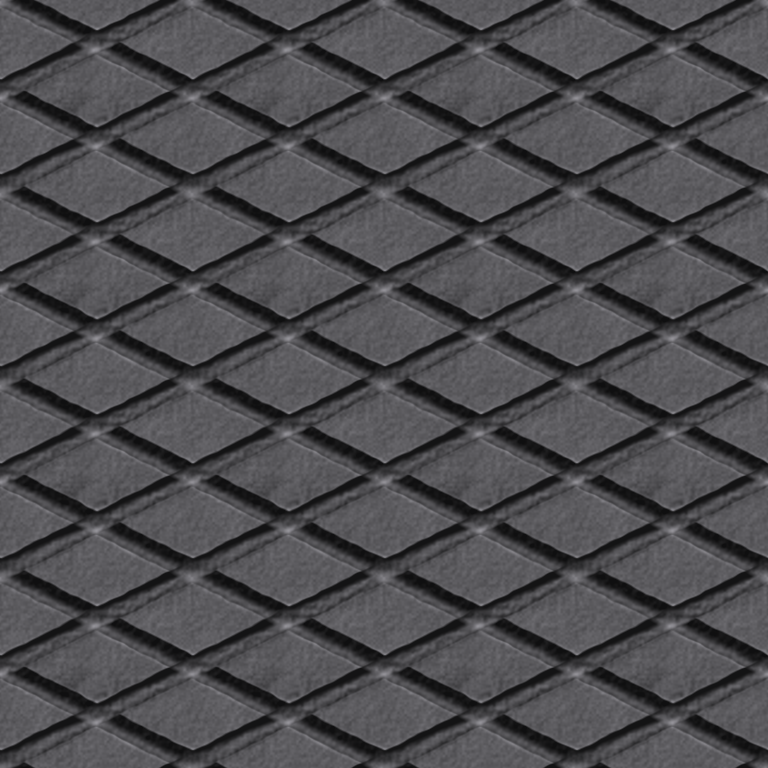
Give the GLSL for this texture, as a three.js fragment shader.

```glsl
varying vec2 vUv;

float hash(vec2 p) {
  return fract(sin(dot(p, vec2(127.1, 311.7))) * 43758.5453);
}

// Value noise that wraps after "cells" lattice steps per unit
float noise(vec2 p, vec2 cells) {
  p *= cells;
  vec2 i = floor(p);
  vec2 f = fract(p);
  f = f * f * (3.0 - 2.0 * f);
  vec2 lo = mod(i, cells);
  vec2 hi = mod(i + 1.0, cells);
  return mix(mix(hash(lo), hash(vec2(hi.x, lo.y)), f.x),
             mix(hash(vec2(lo.x, hi.y)), hash(hi), f.x), f.y);
}

float bell(float x, float width) {
  return exp(-x * x / (width * width));
}

void main() {
  // Four tiles each way, every tile holding two rows of diamonds
  vec2 tile = vUv * 4.0;
  float fine = noise(tile, vec2(80.0)) - 0.5;
  float grain = noise(tile, vec2(44.0)) - noise(tile + vec2(0.012, -0.012), vec2(44.0));
  float cloud = noise(tile, vec2(9.0)) - 0.5;
  float wobble = 0.02 * (noise(tile, vec2(22.0)) - 0.5);

  // Diagonal axes: falling bars lie on whole x + y, rising bars on whole y - x
  vec2 p = tile * vec2(1.0, 2.0);
  vec2 diagonal = vec2(p.x + p.y, p.y - p.x);
  vec2 across = fract(diagonal + 0.4) - 0.4 + wobble;
  vec2 along = fract(diagonal);
  float s = across.x;
  float t = across.y;

  // Flat diamond faces with cloudy wear
  float face = 0.366 + 0.035 * cloud + 0.055 * fine + 0.06 * grain;
  vec2 fromSmudge = (fract(tile) - vec2(0.5, 0.43)) / vec2(0.2, 0.07);
  float streaks = smoothstep(0.35, 0.8, noise(tile, vec2(28.0, 14.0)));
  face -= 0.1 * streaks * exp(-dot(fromSmudge, fromSmudge));

  // Worn rims: bright at the lower corner, faint along the upper right
  float lowerRim = bell(s - 0.195, 0.018) * exp(-3.5 * max(along.y - 0.18, 0.0))
                 + bell(t - 0.185, 0.018) * exp(-3.5 * max(along.x - 0.18, 0.0));
  face += 0.09 * lowerRim + (0.07 + 0.1 * cloud) * bell(s + 0.075, 0.02);
  face -= 0.04 * bell(t + 0.09, 0.025);

  // Falling bars: thin ridge below a broad shadow
  float falling = mix(0.25, 0.075, smoothstep(0.0, 0.1, s));
  falling += 0.09 * bell(s + 0.015, 0.035) + 0.07 * grain + 0.03 * fine;

  // Rising bars: round body, shadow widening to the right
  float shadowEdge = 0.135 - 0.06 * along.x;
  float rising = 0.19 + 0.14 * bell(t - 0.02, 0.07) + 0.13 * grain + 0.04 * fine;
  rising = mix(rising, 0.075, smoothstep(shadowEdge - 0.045, shadowEdge + 0.025, t));

  // Crossings, lit from below
  float crossing = mix(0.19, 0.43, smoothstep(0.24, -0.06, s + t));
  crossing += 0.1 * grain + 0.05 * fine;

  float inFalling = smoothstep(-0.075, -0.045, s) * (1.0 - smoothstep(0.165, 0.195, s));
  float inRising = smoothstep(-0.085, -0.05, t) * (1.0 - smoothstep(0.155, 0.185, t));
  float inCrossing = smoothstep(-0.09, -0.02, s) * (1.0 - smoothstep(0.11, 0.21, s))
                   * smoothstep(-0.09, -0.02, t) * (1.0 - smoothstep(0.11, 0.21, t));

  float shade = mix(face, falling, inFalling);
  shade = mix(shade, rising, inRising);
  shade = mix(shade, crossing, inCrossing);
  shade += 0.14 * bell(length(vec2(s, t) + 0.035), 0.055);

  vec3 rubberTint = vec3(0.99, 0.98, 1.02);
  gl_FragColor = vec4(clamp(shade, 0.06, 0.6) * rubberTint, 1.0);
}
```
